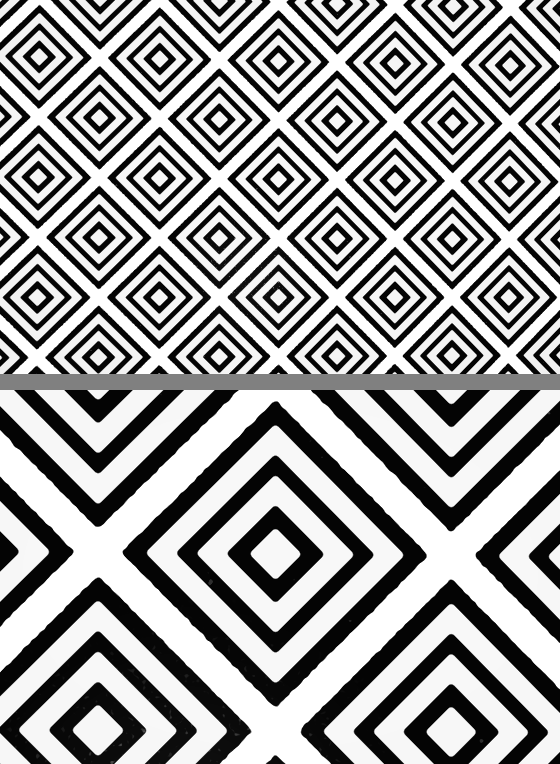
Top, the full canvas; bottom, a detail of the centre.
Write a WebGL 1 fragment shader that draws this pattern.

```glsl
precision highp float;
// Staggered lattice of black concentric diamonds on white, seen slightly askew.
// The canvas is bent into lattice coordinates, folded into one diamond cell and
// inked by diamond distance; gradient noise roughens edges and scuffs the ink.

uniform vec2 u_resolution;

// Lattice, in canvas heights (x measured from the canvas centre)
const vec2 ANCHOR = vec2(-0.004, 0.2047);  // centre of one diamond
const vec2 PITCH = vec2(0.1574, 0.1579);   // half the repeat across and up
const float ROW_TAPER = 0.00073;           // rows close up toward the right
const float BOW = 0.0064;                  // columns close up toward the right
const float BOW_FADE = 0.003;              // less so near the top

// Ink bands as (inner, outer) diamond radii; 1 is the cell boundary
const vec2 CORE_BAND = vec2(0.150, 0.280);
const vec2 MIDDLE_BAND = vec2(0.450, 0.565);
const vec2 OUTER_BAND = vec2(0.735, 0.870);
const float CORNER_ROUNDING = 0.04;
const float EDGE_ROUGHNESS = 0.012;

// Colours
const vec3 GAP_WHITE = vec3(1.0);
const vec3 TILE_WHITE = vec3(0.972);
const vec3 INK = vec3(0.016);
const vec3 SCUFF = vec3(0.55);
const float CORNER_SHADE = 0.03;

// Worn patch
const vec2 WEAR_CENTRE = vec2(-0.085, 0.27);
const float WEAR_RADIUS = 0.23;
const float INK_FADE = 0.045;

vec2 hashGradient(vec2 cell) {
  vec3 q = fract(cell.xyx * vec3(0.1031, 0.1030, 0.0973));
  q += dot(q, q.yzx + 33.33);
  return fract((q.xx + q.yz) * q.zy) * 2.0 - 1.0;
}

float gradientNoise(vec2 p) {
  vec2 i = floor(p);
  vec2 f = p - i;
  vec2 s = f * f * f * (f * (f * 6.0 - 15.0) + 10.0);
  float a = dot(hashGradient(i), f);
  float b = dot(hashGradient(i + vec2(1.0, 0.0)), f - vec2(1.0, 0.0));
  float c = dot(hashGradient(i + vec2(0.0, 1.0)), f - vec2(0.0, 1.0));
  float d = dot(hashGradient(i + 1.0), f - 1.0);
  return mix(mix(a, b, s.x), mix(c, d, s.x), s.y);
}

// Canvas position to lattice steps, undoing the slight perspective
vec2 toLattice(vec2 p) {
  float column = (p.x - ANCHOR.x) / PITCH.x;
  column += (BOW - BOW_FADE * p.y) * column * column;
  float row = (p.y - ANCHOR.y) / (PITCH.y - ROW_TAPER * column);
  return vec2(column, row);
}

// Diamond radius within the nearest cell of the staggered lattice
float diamondRadius(vec2 lattice) {
  vec2 diagonal = 0.5 * vec2(lattice.x + lattice.y, lattice.x - lattice.y);
  vec2 side = 2.0 * abs(fract(diagonal + 0.5) - 0.5);
  float h = max(CORNER_ROUNDING - abs(side.x - side.y), 0.0);
  return max(side.x, side.y) + h * h / (4.0 * CORNER_ROUNDING);
}

// Antialiased coverage of the ring between two radii
float band(float radius, vec2 limits, float blur) {
  float inside = min(radius - limits.x, limits.y - radius);
  return clamp(inside / blur + 0.5, 0.0, 1.0);
}

void main() {
  vec2 p = gl_FragCoord.xy / u_resolution.y;
  float aspect = u_resolution.x / u_resolution.y;
  p.x -= 0.5 * aspect;

  float radius = diamondRadius(toLattice(p));
  float blur = 1.4142 / (u_resolution.y * PITCH.y);

  // Ink, with a ragged outermost edge
  float ragged = radius + EDGE_ROUGHNESS * gradientNoise(p * 150.0)
               * smoothstep(0.80, 0.86, radius);
  float ink = band(radius, CORE_BAND, blur);
  ink = max(ink, band(radius, MIDDLE_BAND, blur));
  ink = max(ink, band(ragged, OUTER_BAND, blur));

  // Paper: bright gaps, tiles a little greyer toward the canvas corners
  vec2 fromCentre = vec2(2.0 * p.x / aspect, 2.0 * p.y - 1.0);
  vec3 tile = TILE_WHITE - CORNER_SHADE * 0.5 * dot(fromCentre, fromCentre);
  vec3 paper = mix(tile, GAP_WHITE, smoothstep(0.78, 0.82, radius));

  // Wear: faded ink and fine scuffs, strongest in one patch
  float wear = 1.0 - smoothstep(0.0, WEAR_RADIUS, length(p - WEAR_CENTRE));
  float patches = 0.6 + gradientNoise(p * 22.0);
  float grain = gradientNoise(p * 210.0 + 17.0);
  float scuff = smoothstep(0.22, 0.50, grain) * wear * clamp(patches, 0.0, 1.0);
  scuff += 0.3 * smoothstep(0.50, 0.60, gradientNoise(p * 120.0 + 71.0));
  vec3 wornInk = mix(INK + INK_FADE * wear, SCUFF, clamp(scuff, 0.0, 1.0));

  gl_FragColor = vec4(mix(paper, wornInk, ink), 1.0);
}
```
